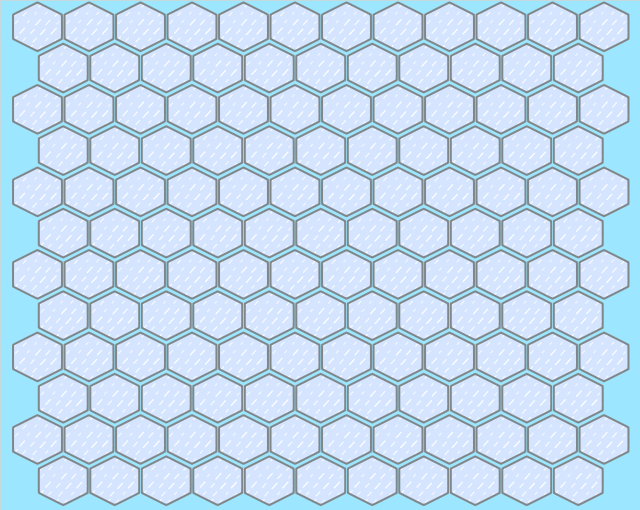
Reproduce this pattern procedurally as a WebGL 2 fragment shader.

```glsl
#version 300 es
precision highp float;
// Draws a board of pale ice hexagons floating on light blue water.
// Staggered rows of 12 and 11 squat hexagons come from a distance function;
// every tile carries the same hashed set of short diagonal glints.

uniform vec2 u_resolution;
out vec4 fragColor;

// Lengths are in column pitches, so one hexagon is about 1 wide.
#define BOARD vec2(12.427, 9.87)
#define FIRST_CENTRE vec2(0.728, 0.566)
#define ROW_PITCH 0.7987
#define ROWS 12.0
#define LONG_ROW 12.0
#define HALF_SIZE 0.495
#define STROKE 0.039
#define ROUNDING 0.012
#define GLINT_GRID vec2(0.200, 0.165)
#define GLINT_WIDTH 0.012

const vec3 WATER = vec3(0.61, 0.90, 1.00);
const vec3 OUTLINE = vec3(0.50, 0.53, 0.54);
const vec3 ICE = vec3(0.835, 0.898, 1.00);
const vec3 GLINT = vec3(1.0);
const vec3 EDGE = vec3(0.80, 0.84, 0.84);

float hash(vec2 p) {
    vec3 q = fract(p.xyx * vec3(0.1031, 0.1030, 0.0973));
    q += dot(q, q.yzx + 33.33);
    return fract((q.x + q.y) * q.z);
}

// Antialiased coverage of the region where distance d is negative.
float cover(float d, float pixel) {
    return clamp(0.5 - d / pixel, 0.0, 1.0);
}

// Upright hexagon with slanted sides of slope one half and soft corners.
float hexagon(vec2 p) {
    float x = sqrt(p.x * p.x + ROUNDING * ROUNDING);
    float side = x - HALF_SIZE;
    float slant = (0.5 * x + abs(p.y) - HALF_SIZE) / sqrt(1.25);
    float gap = side - slant;
    return 0.5 * (side + slant + sqrt(gap * gap + ROUNDING * ROUNDING));
}

// Offset from the nearest tile centre in the given row; rows alternate 11, 12.
vec2 tileOffset(vec2 p, float row) {
    row = clamp(row, 0.0, ROWS - 1.0);
    float inset = 1.0 - mod(row, 2.0);
    vec2 start = FIRST_CENTRE + vec2(0.5 * inset, row * ROW_PITCH);
    float column = clamp(round(p.x - start.x), 0.0, LONG_ROW - 1.0 - inset);
    return p - start - vec2(column, 0.0);
}

// Diagonal dashes on a staggered grid, with hashed place, length and strength.
float glints(vec2 p, float pixel) {
    vec2 g = p / GLINT_GRID + 20.0;
    g.x += 0.37 * floor(g.y);
    vec2 id = floor(g);
    vec2 jitter = vec2(hash(id + 3.1), hash(id + 8.7)) - 0.5;
    vec2 q = (fract(g) - 0.5 - 0.25 * jitter) * GLINT_GRID;
    vec2 along = normalize(vec2(1.0, 1.1));
    float pick = hash(id + 15.3);
    float halfLength = mix(0.016, 0.072, pick);
    float t = clamp(dot(q, along), -halfLength, halfLength);
    float d = length(q - along * t) - GLINT_WIDTH;
    return cover(d, pixel) * mix(0.55, 1.0, pick);
}

void main() {
    vec2 p = gl_FragCoord.xy / u_resolution * BOARD;
    float pixel = BOARD.x / u_resolution.x;

    // Nearest tile out of the two rows around this point.
    float row = floor((p.y - FIRST_CENTRE.y) / ROW_PITCH);
    vec2 tile = tileOffset(p, row);
    vec2 above = tileOffset(p, row + 1.0);
    if (hexagon(above) < hexagon(tile)) tile = above;
    float d = hexagon(tile);

    // Water, grey outline, then glinting ice.
    vec3 ice = mix(ICE, GLINT, glints(tile, pixel));
    vec3 color = mix(WATER, OUTLINE, cover(d, pixel));
    color = mix(color, ice, cover(d + STROKE, pixel));

    // Thin pale border along the left and top.
    float border = min(p.x, BOARD.y - p.y) - 0.016;
    color = mix(color, EDGE, cover(border, pixel));
    fragColor = vec4(color, 1.0);
}
```
